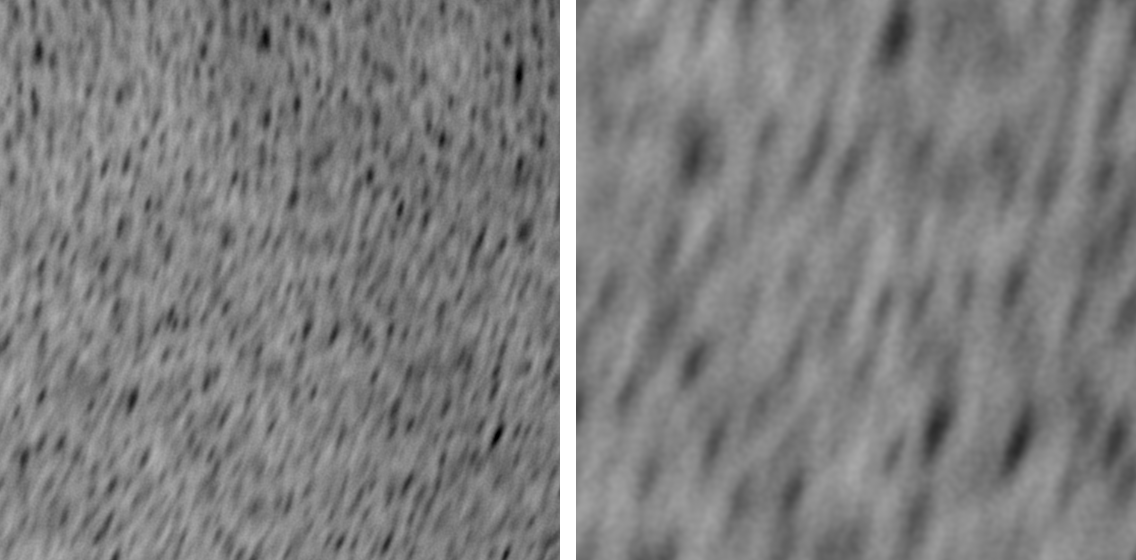
Left: the whole. Right: its middle third, enlarged.
Reproduce this texture procedurally as a WebGL 2 fragment shader.

```glsl
#version 300 es
precision highp float;
// Soft grey surface covered with small, dark, slanted dashes.
// Jittered Gaussian spots lie on a sheared grid, over stretched gradient
// noise for the streaks, broad noise for the shading and a fine grain.

uniform vec2 u_resolution;
out vec4 fragColor;

vec2 hash2(vec2 p) {
    vec3 h = fract(p.xyx * vec3(0.1031, 0.1030, 0.0973));
    h += dot(h, h.yzx + 33.33);
    return fract((h.xx + h.yz) * h.zy);
}

float cornerSlope(vec2 cell, vec2 corner, vec2 f) {
    return dot(hash2(cell + corner + 71.0) * 2.0 - 1.0, f - corner);
}

float gradientNoise(vec2 p) {
    vec2 cell = floor(p);
    vec2 f = p - cell;
    vec2 u = f * f * f * (f * (f * 6.0 - 15.0) + 10.0);
    float low = mix(cornerSlope(cell, vec2(0, 0), f), cornerSlope(cell, vec2(1, 0), f), u.x);
    float high = mix(cornerSlope(cell, vec2(0, 1), f), cornerSlope(cell, vec2(1, 1), f), u.x);
    return mix(low, high, u.y);
}

// Summed darkness of the scattered dashes, one per grid cell
float dashes(vec2 p) {
    vec2 cell = floor(p);
    float dark = 0.0;
    for (int y = -1; y <= 1; y++) {
        for (int x = -1; x <= 1; x++) {
            vec2 id = cell + vec2(x, y);
            vec2 jitter = (hash2(id + 13.0) - 0.5) * 0.7;
            vec2 vary = hash2(id + 137.0);
            vec2 d = p - id - 0.5 - jitter;
            d /= vec2(0.19, 0.30) * mix(0.8, 1.2, vary.y);
            float strength = 0.06 + 0.16 * vary.x + 0.17 * pow(vary.x, 14.0);
            dark += strength * exp(-0.5 * dot(d, d));
        }
    }
    return dark;
}

void main() {
    vec2 p = gl_FragCoord.xy / u_resolution;

    // Lean to the right at the bottom, almost upright at the top
    vec2 q = p;
    q.x -= 0.32 * p.y - 0.13 * p.y * p.y * p.y;
    q.x += 0.006 * gradientNoise(p * 7.0 + 5.0);
    q.y -= 0.35 * p.x;

    // Broad shading, darker towards the right
    float tone = 0.535 - 0.10 * (p.x - 0.5) - 0.03 * (p.y - 0.5);
    tone += 0.10 * gradientNoise(p * 3.3 + 9.0);
    tone += 0.08 * gradientNoise(p * 8.0 + 31.0);

    // Dashes, stronger in some patches, with streaks between them
    float patchiness = 1.0 + 0.7 * gradientNoise(p * 6.0 + 47.0);
    tone -= patchiness * dashes(q * vec2(36.0, 25.0) + 40.0);
    tone += 0.16 * gradientNoise(q * vec2(58.0, 21.0) + 80.0);
    tone += 0.07 * gradientNoise(q * vec2(95.0, 48.0) + 120.0);

    // Fine grain
    tone += 0.05 * gradientNoise(p * 190.0);

    fragColor = vec4(vec3(clamp(tone, 0.0, 1.0)), 1.0);
}
```
